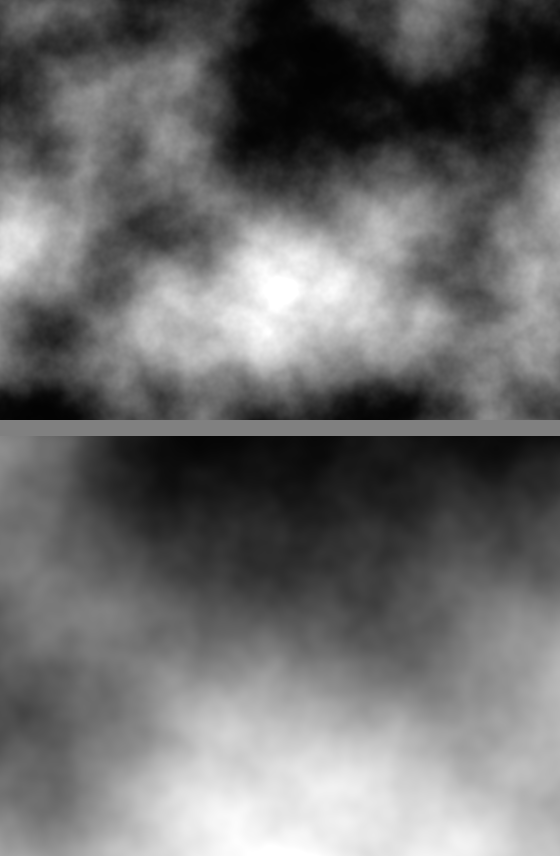
Top, the full canvas; bottom, a detail of the centre.
Reproduce this texture procedurally as a WebGL 1 fragment shader.

```glsl
precision highp float;

uniform vec2 u_resolution;

// Unit gradient vector for a lattice point
vec2 latticeGradient(vec2 cell) {
    vec3 q = fract(vec3(cell.xyx) * vec3(0.1031, 0.1030, 0.0973));
    q += dot(q, q.yzx + 33.33);
    float angle = 6.28318 * fract((q.x + q.y) * q.z);
    return vec2(cos(angle), sin(angle));
}

float gradientNoise(vec2 p) {
    vec2 cell = floor(p);
    vec2 f = p - cell;
    vec2 fade = f * f * f * (f * (f * 6.0 - 15.0) + 10.0);
    float a = dot(latticeGradient(cell), f);
    float b = dot(latticeGradient(cell + vec2(1.0, 0.0)), f - vec2(1.0, 0.0));
    float c = dot(latticeGradient(cell + vec2(0.0, 1.0)), f - vec2(0.0, 1.0));
    float d = dot(latticeGradient(cell + 1.0), f - 1.0);
    return mix(mix(a, b, fade.x), mix(c, d, fade.x), fade.y);
}

// Octaves are rotated so that the lattices never line up
float cloudNoise(vec2 p) {
    mat2 turn = mat2(0.8, 0.6, -0.6, 0.8);
    float sum = 0.0;
    float amplitude = 1.0;
    for (int i = 0; i < 6; i++) {
        sum += amplitude * gradientNoise(p);
        p = turn * p * 2.03 + vec2(17.3, 9.1);
        amplitude *= 0.5;
    }
    return sum;
}

// Dark sky above, bright bank below, dark rim at the bottom
float bankBrightness(float height) {
    float bank = mix(0.60, 0.11, smoothstep(0.2, 0.95, height));
    return bank - 0.4 * (1.0 - smoothstep(0.0, 0.17, height));
}

void main() {
    vec2 uv = gl_FragCoord.xy / u_resolution.y;
    float sway = 0.06 * gradientNoise(uv * 3.0 + 41.0);
    float light = bankBrightness(uv.y + sway) + 0.72 * cloudNoise(uv * 2.3 + vec2(5.2, 11.7));

    // Soft floor keeps the shadows from clipping hard
    light = 0.5 * (light + sqrt(light * light + 0.008));
    gl_FragColor = vec4(vec3(clamp(light, 0.0, 1.0)), 1.0);
}
```
